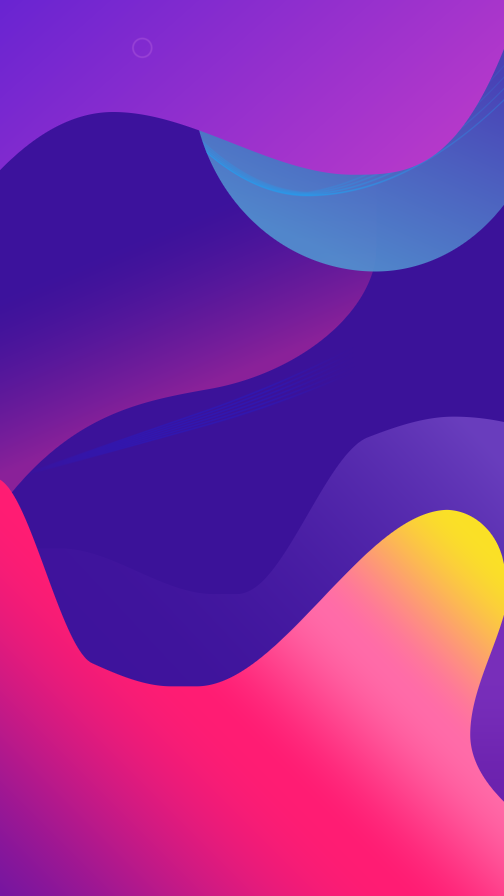
A Shadertoy shader for this background:

```glsl
// Abstract wallpaper: layered flowing waves in violet, blue, hot pink and yellow.

// Antialiased coverage of the region where d is positive.
float cover(float d) {
    return clamp(0.5 + d / max(length(vec2(dFdx(d), dFdy(d))), 1e-6), 0.0, 1.0);
}

// Thin soft line around d = 0, measured in canvas heights.
float hairline(float d) {
    return 1.0 - smoothstep(0.0, 0.0008 + 1.0 / iResolution.y, abs(d));
}

// Height of a quarter ellipse that starts flat and ends vertical at t = 1.
float quarterArc(float t) {
    t = clamp(t, 0.0, 1.0);
    return 1.0 - sqrt(1.0 - t * t);
}

float skyEdge(float x) {
    float left = min(x - 0.2245, 0.0), right = max(x - 0.7, 0.0);
    return 0.875 - 1.29 * left * left - 0.07 * smoothstep(0.2245, 0.7, x)
         + 5.2 * right * right * right;
}

float bandEdge(float x) {
    float d = x - 0.417, left = min(d, 0.0);
    return 0.566 + 0.1 * d + 1.25 * left * left * left + 0.125 * quarterArc(d / 0.33);
}

float violetEdge(float x) {
    float tail = max(x - 0.9, 0.0);
    float rise = 0.7 * smoothstep(0.47, 0.73, x) + 0.3 * smoothstep(0.5, 0.9, x);
    return 0.388 - 0.051 * smoothstep(0.12, 0.424, x) + 0.198 * rise - 0.6 * tail * tail;
}

float pinkEdge(float x) {
    float fall = 0.75 * smoothstep(-0.012, 0.183, x) + 0.25 * smoothstep(0.0, 0.34, x);
    return 0.4665 - 0.2325 * fall + 0.197 * smoothstep(0.39, 0.89, x)
         - 0.075 * quarterArc((x - 0.884) / 0.118);
}

// Left side of the bay that cuts into the pink wave.
float bayEdge(float y) {
    float low = min(y - 0.18, 0.0);
    return 0.933 + 0.08 * smoothstep(0.18, 0.36, y) + 12.0 * low * low;
}

vec3 pinkGradient(float t) {
    vec3 c = mix(vec3(0.39, 0.08, 0.65), vec3(1.0, 0.11, 0.45), smoothstep(-0.12, 0.45, t));
    c = mix(c, vec3(1.0, 0.42, 0.66), smoothstep(0.45, 0.69, t));
    return mix(c, vec3(0.98, 0.88, 0.15), smoothstep(0.68, 0.94, t));
}

void mainImage(out vec4 fragColor, in vec2 fragCoord) {
    vec2 p = fragCoord / iResolution.xy;
    float aspect = iResolution.x / iResolution.y;

    // Deep violet base with faint blue strands
    vec3 col = vec3(0.23, 0.07, 0.60);
    float bend = max(p.x - 0.4, 0.0);
    float strandFade = smoothstep(0.03, 0.3, p.x) * smoothstep(0.72, 0.5, p.x);
    for (int i = 0; i < 6; i++) {
        float y = 0.462 + 0.175 * p.x + 0.15 * bend * bend
                + (float(i) - 2.5) * 0.0078 * p.x;
        col = mix(col, vec3(0.15, 0.11, 0.78), 0.5 * strandFade * hairline(p.y - y));
    }

    // Upper band, warming toward its lower edge
    float warmth = clamp((0.67 - p.y + 0.24 * p.x) / 0.2, 0.0, 1.0);
    vec3 band = mix(vec3(0.235, 0.07, 0.61), vec3(0.54, 0.13, 0.60), pow(warmth, 1.4));
    col = mix(col, band, cover(p.y - bandEdge(p.x)) * cover(0.747 - p.x));

    // Translucent blue bowl with cyan strands
    vec2 fromBowl = p - vec2(0.745, 0.917);
    float bowlWidth = fromBowl.x < 0.0 ? 0.365 : 0.34;
    float bowl = cover(1.0 - length(fromBowl / vec2(bowlWidth, 0.22)));
    vec3 blue = mix(vec3(0.32, 0.56, 0.81), vec3(0.29, 0.27, 0.72),
                    clamp((p.y + 0.25 * p.x - 0.88) / 0.28, 0.0, 1.0));
    col = mix(col, blue, 0.93 * bowl);
    float d = p.x - 0.61;
    for (int i = 0; i < 4; i++) {
        float y = 0.782 + (d < 0.0 ? 1.2 : 0.7) * d * d
                + float(i) * (0.001 + 0.03 * max(d, 0.0) - 0.008 * min(d, 0.0));
        float glow = mix(0.75, 0.3, smoothstep(0.55, 0.95, p.x)) / (1.0 + 0.5 * float(i));
        col = mix(col, vec3(0.13, 0.62, 0.94), bowl * glow * hairline(p.y - y));
    }

    // Sky and its small ring
    vec3 sky = mix(vec3(0.41, 0.14, 0.82), vec3(0.74, 0.23, 0.79),
                   clamp(0.75 * p.x + 1.5 * (1.0 - p.y), 0.0, 1.0));
    float ring = length((p - vec2(0.2824, 0.9466)) * vec2(aspect, 1.0)) - 0.0104;
    sky = mix(sky, vec3(0.75, 0.42, 0.88), 0.35 * hairline(ring));
    col = mix(col, sky, cover(p.y - skyEdge(p.x)));

    // Violet wave, lighter toward the upper right
    float light = clamp((p.y + 0.6 * p.x - 0.4) / 0.68, 0.0, 1.0);
    vec3 violet = mix(vec3(0.245, 0.075, 0.61), vec3(0.41, 0.24, 0.74), light * light);
    col = mix(col, violet, cover(violetEdge(p.x) - p.y));

    // Pink wave and the purple bay at its right
    vec3 pink = pinkGradient(0.5625 * p.x + p.y);
    vec3 bay = mix(vec3(0.42, 0.13, 0.68), vec3(0.47, 0.18, 0.73), smoothstep(0.1, 0.25, p.y));
    pink = mix(pink, bay, cover(p.x - bayEdge(p.y)));
    col = mix(col, pink, cover(pinkEdge(p.x) - p.y));

    fragColor = vec4(col, 1.0);
}
```
